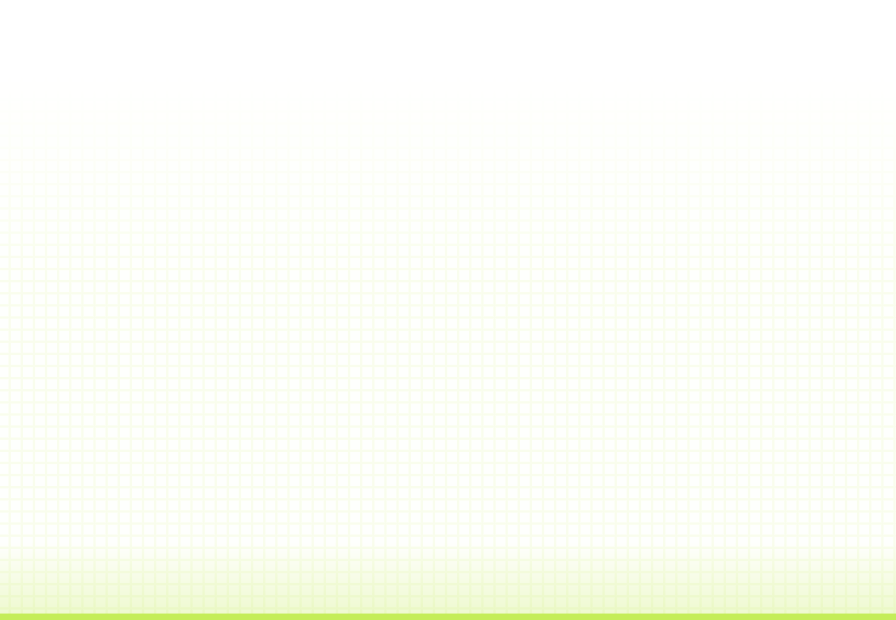
Write a WebGL 1 fragment shader that draws this background.

```glsl
precision highp float;
// Pale lime graph paper fading to white at the top, with a glow and a bar at the foot.

uniform vec2 u_resolution;

// Lengths are fractions of the canvas height
#define GRID_PITCH 0.01955
#define GRID_OFFSET vec2(0.0156, 0.0187)
#define LINE_WIDTH 0.0038
#define FADE_LOW 0.50
#define FADE_HIGH 0.90
#define GLOW_TOP 0.125
#define BAR_HEIGHT 0.0104
#define PAPER_COLOR vec3(0.998, 1.0, 0.992)
#define LINE_TINT vec3(0.979, 0.993, 0.936)
#define GLOW_COLOR vec3(0.935, 0.978, 0.815)
#define BAR_COLOR vec3(0.77, 0.93, 0.35)

// Antialiased coverage of the nearest vertical or horizontal grid line
float gridCoverage(vec2 p, float pixel) {
    vec2 cell = fract((p - GRID_OFFSET) / GRID_PITCH + 0.5) - 0.5;
    vec2 dist = abs(cell) * GRID_PITCH;
    vec2 cover = clamp((0.5 * LINE_WIDTH - dist) / pixel + 0.5, 0.0, 1.0);
    return max(cover.x, cover.y);
}

void main() {
    float pixel = 1.0 / u_resolution.y;
    vec2 p = gl_FragCoord.xy * pixel;

    // Paper, white above the grid
    float paperFade = 1.0 - smoothstep(0.80, FADE_HIGH, p.y);
    vec3 color = mix(vec3(1.0), PAPER_COLOR, paperFade);

    // Glow rising from the bar
    float glow = clamp((GLOW_TOP - p.y) / (GLOW_TOP - BAR_HEIGHT), 0.0, 1.0);
    color = mix(color, GLOW_COLOR, glow);

    // Grid lines tint whatever lies below them
    float gridFade = 1.0 - smoothstep(FADE_LOW, FADE_HIGH, p.y);
    color *= mix(vec3(1.0), LINE_TINT, gridCoverage(p, pixel) * gridFade);

    // Solid bar along the bottom edge
    float bar = clamp((BAR_HEIGHT - p.y) / pixel + 0.5, 0.0, 1.0);
    color = mix(color, BAR_COLOR, bar);

    gl_FragColor = vec4(color, 1.0);
}
```
